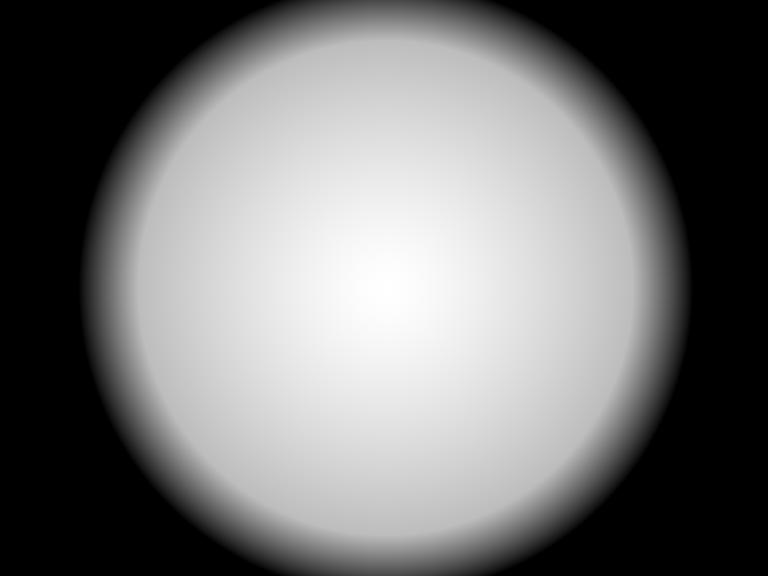
Write a Shadertoy shader that draws this background.

```glsl
// Soft white disc of light that fades to a grey rim and then into black.

const vec2  DISC_CENTER = vec2(0.003, 0.0); // offset from canvas centre, in heights
const float CORE_RADIUS = 0.429;            // where the bright core ends
const float HALO_RADIUS = 0.533;            // where the light is gone
const float CENTER_LEVEL = 1.0;
const float RIM_LEVEL = 0.74;

// Rounded gradient from the centre level to the rim level.
float coreLight(float dist, float radius, float centerLevel, float rimLevel) {
    float t = clamp(dist / radius, 0.0, 1.0);
    return mix(centerLevel, rimLevel, pow(t, 1.4));
}

// Falloff: one inside the inner radius, zero outside the outer radius.
float haloFade(float dist, float inner, float outer) {
    float t = clamp((outer - dist) / (outer - inner), 0.0, 1.0);
    return pow(t, 0.85);
}

void mainImage(out vec4 fragColor, in vec2 fragCoord) {
    // Centred coordinates, one unit per canvas height
    vec2 pos = (fragCoord - 0.5 * iResolution.xy) / iResolution.y;
    float dist = length(pos - DISC_CENTER);

    // Bright core dimmed by the outer halo
    float light = coreLight(dist, CORE_RADIUS, CENTER_LEVEL, RIM_LEVEL)
                * haloFade(dist, CORE_RADIUS, HALO_RADIUS);

    fragColor = vec4(vec3(light), 1.0);
}
```
